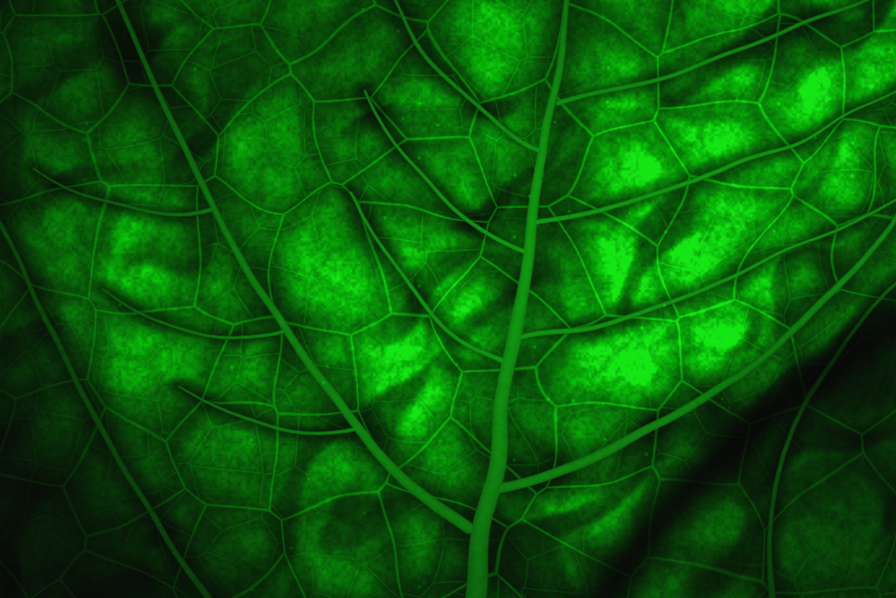
This texture is drawn by a WebGL 2 fragment shader. Its source:

```glsl
#version 300 es
precision highp float;
// Backlit green leaf: tapering curved ribs with side veins, over nested
// Voronoi nets whose smaller cells restart inside each larger one.
// Soft light, folds and fine grain shade the blade between the veins.
uniform vec2 u_resolution;
out vec4 fragColor;

vec2 hash2(vec2 c) {
  vec3 q = fract(c.xyx * vec3(.1031, .1030, .0973));
  q += dot(q, q.yzx + 33.33);
  return fract((q.xx + q.yz) * q.zy);
}

float noise(vec2 p) {
  vec2 i = floor(p), f = fract(p);
  f = f * f * (3. - 2. * f);
  return mix(mix(hash2(i).x, hash2(i + vec2(1, 0)).x, f.x),
             mix(hash2(i + vec2(0, 1)).x, hash2(i + vec2(1, 1)).x, f.x), f.y);
}

float fbm(vec2 p) {
  float sum = 0., amp = .53;
  for (int i = 0; i < 4; i++) {
    sum += amp * noise(p);
    p = mat2(1.6, 1.2, -1.2, 1.6) * p + 7.3;
    amp *= .5;
  }
  return sum;
}

// Distance to the nearest cell border, then the id of the cell
vec3 voronoi(vec2 p) {
  vec2 base = floor(p), f = fract(p), nearCell, nearOffset;
  float best = 9., border = 9.;
  for (int k = 0; k < 9; k++) {
    vec2 g = vec2(k % 3, k / 3) - 1.;
    vec2 r = g + .1 + .8 * hash2(base + g) - f;
    if (dot(r, r) < best) { best = dot(r, r); nearCell = g; nearOffset = r; }
  }
  for (int k = 0; k < 25; k++) {
    vec2 g = nearCell + vec2(k % 5, k / 5) - 2.;
    vec2 r = g + .1 + .8 * hash2(base + g) - f, d = r - nearOffset;
    if (dot(d, d) > 1e-4) border = min(border, dot(.5 * (r + nearOffset), normalize(d)));
  }
  return vec3(border, base + nearCell);
}

vec2 curve(vec2 a, vec2 b, vec2 c, float t) {
  return mix(mix(a, b, t), mix(b, c, t), t);
}

// Distance to a curve, and the position along it
vec2 curveDistance(vec2 p, vec2 a, vec2 b, vec2 c) {
  vec2 best = vec2(9, 0), from = a;
  for (int i = 1; i <= 12; i++) {
    vec2 to = curve(a, b, c, float(i) / 12.), e = to - from;
    float h = clamp(dot(p - from, e) / dot(e, e), 0., 1.);
    float d = length(p - from - e * h);
    if (d < best.x) best = vec2(d, (float(i) - 1. + h) / 12.);
    from = to;
  }
  return best;
}

float line(float d, float halfWidth) {
  float soft = .8 / u_resolution.y + .0006;
  return 1. - smoothstep(halfWidth - soft, halfWidth + soft, d);
}

// rib = (coverage, weighted distance for the shadow, roundness)
void addVein(inout vec3 rib, vec2 p, vec2 a, vec2 b, vec2 c, float w0, float w1) {
  vec2 d = curveDistance(p, a, b, c);
  float w = mix(w0, w1, d.y), cover = line(d.x, w);
  if (cover > rib.x) rib.z = d.x / w;
  rib.x = max(rib.x, cover);
  rib.y = min(rib.y, d.x * .011 / w0);
}

void main() {
  vec2 p = gl_FragCoord.xy / u_resolution.y;
  vec2 wobble = vec2(noise(p * 9.), noise(p * 9. + 40.)) - .5;
  vec2 q = p + .016 * wobble;

  // Main ribs
  vec3 rib = vec3(0, 9, 0);
  vec2 l0 = vec2(.79, .11), l1 = vec2(.46, .33), l2 = vec2(.19, 1.02);
  addVein(rib, q, vec2(.79, -.03), vec2(.85, .38), vec2(.95, 1.03), .017, .005);
  addVein(rib, q, l0, l1, l2, .010, .004);
  addVein(rib, q, vec2(.82, .18), vec2(1.3, .32), vec2(1.53, .68), .009, .004);
  addVein(rib, q, vec2(.36, -.02), vec2(.17, .25), vec2(-.02, .66), .006, .004);
  addVein(rib, q, vec2(1.29, -.02), vec2(1.26, .3), vec2(1.53, .56), .005, .003);

  // Side veins climbing away from the ribs
  for (int i = 0; i < 3; i++) {
    float k = float(i);
    vec2 right = vec2(.865 + .033 * k, .43 + .2 * k);
    vec2 left = vec2(.855 + .028 * k, .39 + .18 * k);
    vec2 outer = curve(l0, l1, l2, .3 + .2 * k);
    addVein(rib, q, right, right + vec2(.3, .06), right + vec2(.65, .24), .0045, .0025);
    addVein(rib, q, left, left + vec2(-.17, .07), left + vec2(-.27, .28), .0045, .0025);
    addVein(rib, q, outer, outer + vec2(-.12, -.04), outer + vec2(-.3, .07), .0035, .002);
  }

  // Nested nets of finer veins
  vec3 big = voronoi((p + .035 * wobble) * 6.2 + 3.);
  vec3 mid = voronoi((p + .03 * wobble) * 12.5 + 31. * hash2(big.yz));
  vec3 tiny = voronoi((p + .01 * wobble) * 34. + 17. * hash2(mid.yz));
  float patchy = smoothstep(.25, .7, noise(p * 7. + 11.));
  float net = max(.9 * line(big.x / 6.2, .0019), .55 * patchy * line(mid.x / 12.5, .001));
  net = max(net, .13 * patchy * line(tiny.x / 34., .0007));

  // Broad light with dark gaps between overlapping blades
  vec2 g = (p - vec2(.83, .52)) * vec2(1.25, 1.4), h = (p - vec2(1.42, .8)) * 2.6;
  float light = .04 + .62 * exp(-dot(g, g)) + .26 * exp(-dot(h, h));
  float gap = curveDistance(q, vec2(1.54, .47), vec2(1.24, .33), vec2(.98, -.03)).x / .055;
  light *= 1. - .92 * exp(-gap * gap);
  light *= mix(.3, 1., smoothstep(.15, .6, p.x + .7 * p.y));
  light *= mix(.55, 1., smoothstep(-.1, .2, p.y - .95 * (p.x - 1.05)));

  // Puffed cells, folds and grain
  float shade = mix(.4, 1., smoothstep(0., .085, rib.y));
  shade *= mix(.68, 1.12, smoothstep(0., .32, big.x)) * mix(.87, 1.05, smoothstep(0., .2, mid.x));
  shade *= .45 + 1.15 * fbm(p * 4.5 + 5.);
  float fold = noise(mat2(.8, -.6, .6, .8) * (p + .12 * wobble) * vec2(7, 17));
  shade *= 1. - .55 * smoothstep(.58, .9, fold);
  float grain = noise(p * 230.) + noise(p * 120. + 9.) - 1.;
  float green = .025 + light * shade * (1.12 + .28 * grain);

  // Veins and sparse glints
  green += net * (.04 + .42 * light);
  float ribGreen = (.13 + .68 * light) * (1. - .22 * rib.z * rib.z) + .03 * grain;
  green = mix(green, ribGreen, rib.x);
  vec2 spot = p * 32., seed = hash2(floor(spot) + 70.);
  float glint = line(length(fract(spot) - .3 - .4 * seed) / 32., .0025);
  green += .3 * light * glint * step(.95, hash2(floor(spot) + 5.).y);

  green = clamp(green, .015, .9);
  float pale = .03 + .05 * rib.x * light + .05 * smoothstep(.65, .9, green);
  fragColor = vec4(min(pale, green + .01), green, min(pale, green + .01), 1);
}
```
